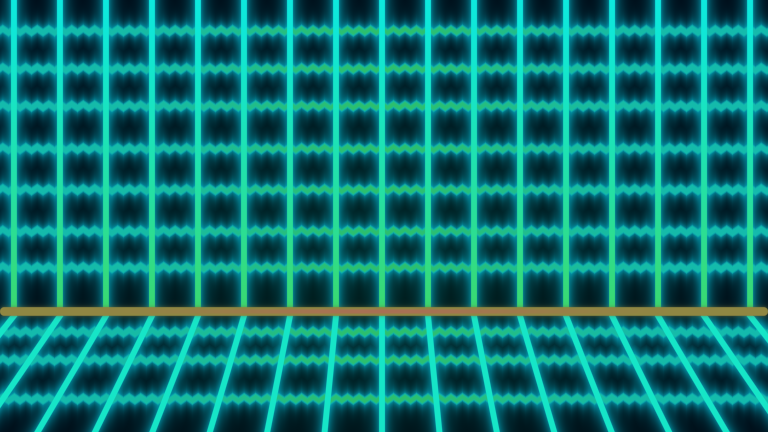
Give the GLSL for this background, as a WebGL 1 fragment shader.

```glsl
precision highp float;
uniform vec2 u_resolution;

#define HORIZON 0.279
#define CELL 0.1065
#define CENTER_SHIFT -0.0046
#define FLOOR_SPREAD 0.92
#define LINE_HALF 0.0068
#define ROW_HALF 0.0085
#define BAR_HALF 0.0100
#define ZIGZAG_PERIOD 0.0266
#define ZIGZAG_HEIGHT 0.0045
#define GLOW_REACH 0.0140

const vec3 NIGHT = vec3(0.0, 0.035, 0.085);
const vec3 DEEP_GREEN = vec3(0.0, 0.105, 0.105);
const vec3 GLOW = vec3(0.01, 0.58, 0.66);
const vec3 CYAN = vec3(0.05, 0.91, 0.87);
const vec3 GREEN = vec3(0.23, 0.85, 0.43);
const vec3 ROW_TEAL = vec3(0.08, 0.74, 0.68);
const vec3 ROW_GREEN = vec3(0.18, 0.76, 0.42);
const vec3 OLIVE = vec3(0.56, 0.53, 0.26);
const vec3 ROSE = vec3(0.66, 0.44, 0.33);

// Distance to the nearest column; columns fan out below the horizon
float columnDistance(vec2 p) {
  float depth = max(HORIZON - p.y - BAR_HALF, 0.0);
  float spacing = CELL * (1.0 + FLOOR_SPREAD * depth);
  float x = p.x - CENTER_SHIFT;
  float index = floor(x / spacing + 0.5);
  float slope = depth > 0.0 ? index * CELL * FLOOR_SPREAD : 0.0;
  return abs(x - index * spacing) / sqrt(1.0 + slope * slope);
}

// Heights of the slightly uneven wall rows and the receding floor rows
float wallRow(float i) {
  float wobble = 0.0065 * cos(1.05 * (i - 1.8));
  float alternate = 0.0014 * (1.0 - 2.0 * mod(i, 2.0));
  return 0.9296 - 0.0914 * i + wobble + alternate;
}

float floorRow(float i) {
  return HORIZON - 0.0475 - 0.052 * i - 0.0127 * i * i;
}

float rowDistance(vec2 p) {
  float wave = abs(fract((p.x - CENTER_SHIFT) / ZIGZAG_PERIOD) - 0.5) * 4.0 - 1.0;
  float y = p.y - wave * ZIGZAG_HEIGHT;
  float d = 1.0;
  for (int i = 0; i < 7; i++) d = min(d, abs(y - wallRow(float(i))));
  for (int i = 0; i < 3; i++) d = min(d, abs(y - floorRow(float(i))));
  return d;
}

float stroke(float d, float halfWidth, float soft) {
  return 1.0 - smoothstep(halfWidth - soft, halfWidth + soft, d);
}

float halo(float d, float halfWidth) {
  return exp(-max(d - halfWidth, 0.0) / GLOW_REACH);
}

void main() {
  vec2 p = gl_FragCoord.xy / u_resolution.y;
  float halfWide = 0.5 * u_resolution.x / u_resolution.y;
  p.x -= halfWide;
  float soft = max(0.0016, 0.75 / u_resolution.y);
  float middle = exp(-p.x * p.x / 0.16);

  // Dark backdrop, greener near the horizon
  vec2 q = (p - vec2(0.0, HORIZON + 0.08)) / vec2(0.75, 0.5);
  vec3 color = mix(NIGHT, DEEP_GREEN, exp(-dot(q, q)));

  // Overlapping halos
  float column = columnDistance(p);
  float row = rowDistance(p);
  float columnGlow = 0.72 * halo(column, LINE_HALF);
  float rowGlow = 0.82 * halo(row, ROW_HALF);
  float light = 1.0 - (1.0 - columnGlow) * (1.0 - rowGlow);
  color = mix(color, GLOW * 1.08, light);

  // Zigzag rows, then straight columns
  vec3 rowColor = mix(ROW_TEAL, ROW_GREEN, middle * stroke(row, 0.006, 0.004));
  color = mix(color, rowColor, 0.95 * stroke(row, ROW_HALF, 0.0035));
  float descent = clamp((1.0 - p.y) / (1.0 - HORIZON), 0.0, 1.0);
  vec3 wallColor = mix(CYAN, GREEN, descent * descent * 0.4 + descent * 0.6);
  vec3 floorColor = mix(CYAN, GREEN, 0.2);
  vec3 columnColor = p.y > HORIZON ? wallColor : floorColor;
  color = mix(color, columnColor, stroke(column, LINE_HALF, soft));

  // Rounded horizon bar with a warm center
  vec2 beyond = vec2(max(abs(p.x) - halfWide + BAR_HALF, 0.0), p.y - HORIZON);
  float bar = length(beyond);
  color = mix(color, OLIVE * 0.8, 0.4 * exp(-max(bar - BAR_HALF, 0.0) / 0.004));
  vec3 barColor = mix(OLIVE, ROSE, middle * stroke(bar, 0.005, 0.003));
  color = mix(color, barColor, stroke(bar, BAR_HALF, soft));

  gl_FragColor = vec4(color, 1.0);
}
```
